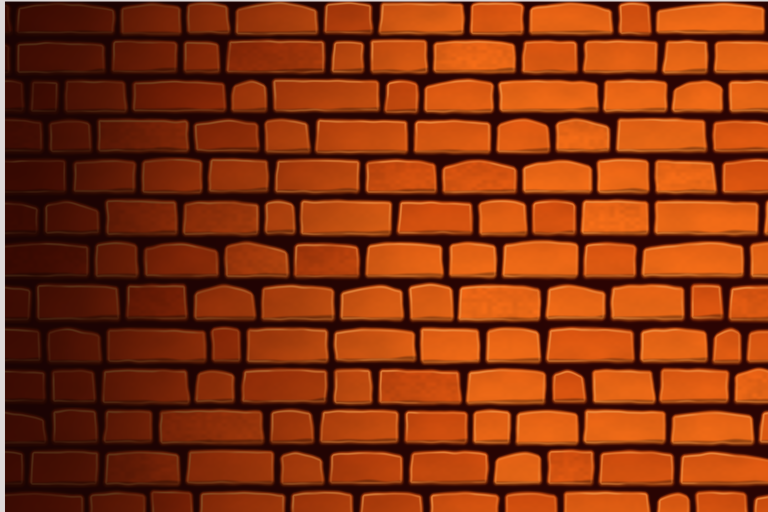
Give the GLSL for this texture, as a WebGL 1 fragment shader.

```glsl
precision highp float;
// Irregular orange brick wall with worn glowing rims, lit from the right and dim at the left.

uniform vec2 u_resolution;

// Layout: lengths are in courses (one course = one row of bricks) unless noted
const float COURSES = 12.55;       // courses down the canvas
const float COURSE_SHIFT = 0.035;
const float COURSE_BEND = 0.0117;  // uneven course spacing, in canvas heights
const float PITCH = 1.74;          // mean brick length
const float JOINT_JITTER = 0.70;   // share of the pitch a joint may wander
const float HALF_GAP = 0.064;
const float HALF_HEIGHT = 0.455;
const float CORNER = 0.09;
const float WOBBLE = 0.035;
const float EDGE_SOFTNESS = 0.03;
const float HALO_WIDTH = 0.08;     // brown glow on the mortar beside a brick
const float RIM_DEPTH = 0.05;
const float RIM_WIDTH = 0.038;
const float RIM_STRENGTH = 0.68;
const vec2 MARGIN = vec2(0.0065, 0.003); // left and top border, share of canvas

const vec3 MORTAR_DIM = vec3(0.10, 0.012, 0.01);
const vec3 MORTAR_WARM = vec3(0.17, 0.016, 0.01);
const vec3 HALO = vec3(0.34, 0.07, 0.01);
const vec3 FACE_DARK = vec3(0.22, 0.04, 0.01);
const vec3 FACE_MID = vec3(0.52, 0.165, 0.03);
const vec3 FACE_BRIGHT = vec3(0.88, 0.39, 0.085);
const vec3 RED_TINT = vec3(0.92, 0.76, 0.62);
const vec3 RIM_COLOR = vec3(0.93, 0.57, 0.27);
const vec3 BORDER = vec3(0.87, 0.85, 0.85);

float hash(vec2 p) {
  return fract(sin(dot(p, vec2(127.1, 311.7))) * 43758.5);
}

float noise(vec2 p) {
  vec2 i = floor(p), f = fract(p);
  f = f * f * (3.0 - 2.0 * f);
  return mix(mix(hash(i), hash(i + vec2(1.0, 0.0)), f.x),
             mix(hash(i + vec2(0.0, 1.0)), hash(i + vec2(1.0, 1.0)), f.x), f.y);
}

// Position of one vertical joint along its course
float joint(float course, float index) {
  float wander = JOINT_JITTER * (hash(vec2(index, course + 3.0)) - 0.5);
  return PITCH * (index + wander + hash(vec2(course, 91.0)));
}

// Returns distance to the brick, position along it (-1 to 1), and height above its foot
vec3 brick(vec2 p, float course, float index) {
  vec2 id = vec2(index, course);
  float left = joint(course, index), right = joint(course, index + 1.0);
  float halfLength = 0.5 * (right - left) - HALF_GAP;
  float lean = 0.11 * (hash(id + 11.0) - 0.5);
  float taper = 0.06 * hash(id + 23.0);
  float x = p.x - 0.5 * (left + right) - lean * p.y;
  float u = clamp(x / halfLength, -1.0, 1.0);

  // Crown: a slanted arch, with a blunt peak on some bricks
  float peakAt = 0.7 * (hash(id + 31.0) - 0.5);
  float fromPeak = u - peakAt;
  float peak = 0.14 * step(0.8, hash(id + 37.0)) * (sqrt(fromPeak * fromPeak + 0.03) - 0.17);
  float arch = 0.10 * hash(id + 41.0) * u * u;
  float slant = 0.05 * (hash(id + 43.0) - 0.5) * (u + 1.0);
  float top = HALF_HEIGHT - 0.05 * hash(id + 47.0) - peak - arch - abs(slant);
  float foot = -HALF_HEIGHT + 0.045 * hash(id + 53.0) + 0.04 * slant;

  float side = abs(x) - halfLength + taper * (p.y + HALF_HEIGHT);
  vec2 e = vec2(side, max(p.y - top, foot - p.y)) + CORNER;
  float d = min(max(e.x, e.y), 0.0) + length(max(e, 0.0)) - CORNER;
  d += WOBBLE * (noise(p * 3.5 + id * 7.0) - 0.45);
  return vec3(d, u, p.y - foot);
}

void main() {
  vec2 uv = gl_FragCoord.xy / u_resolution;
  float down = 1.0 - uv.y;
  float aspect = u_resolution.x / u_resolution.y;
  float pixel = COURSES / u_resolution.y;

  // Courses and the nearest brick
  float bend = COURSE_BEND * sin(3.14159 * min(down / 0.674, 1.0));
  float v = (down + bend) * COURSES + COURSE_SHIFT;
  float course = floor(v);
  vec2 p = vec2(uv.x * aspect * COURSES, 0.5 - fract(v));
  float cell = floor(p.x / PITCH - hash(vec2(course, 91.0)));
  vec3 nearest = vec3(9.0);
  vec2 id = vec2(0.0);
  for (int i = -1; i <= 1; i++) {
    float index = cell + float(i);
    vec3 b = brick(p, course, index);
    if (b.x < nearest.x) {
      nearest = b;
      id = vec2(index, course);
    }
  }
  float d = nearest.x;

  // Light falls off to the left, and a little to the top and bottom
  float light = smoothstep(-0.10, 0.88, uv.x);
  light *= 1.0 - 0.4 * pow(abs(uv.y - 0.54), 1.6);

  // Brick face: tint, redder crown, soft blotches and faint pits
  vec3 face = mix(FACE_DARK, FACE_MID, smoothstep(0.0, 0.34, light));
  face = mix(face, FACE_BRIGHT, smoothstep(0.22, 0.84, light));
  float redness = 0.75 * smoothstep(0.4, 0.95, hash(id + 61.0)) + 0.3 * smoothstep(0.2, 0.9, nearest.z);
  face *= mix(vec3(1.04), RED_TINT, min(redness, 1.0));
  vec2 grainAt = vec2(p.x, v);
  face *= 0.96 + 0.08 * noise(grainAt * vec2(1.5, 2.5));
  float pitted = 0.02 + 0.07 * step(0.84, hash(id + 67.0));
  face *= 1.0 + pitted * (noise(grainAt * vec2(8.0, 11.0)) - 0.5);

  // Shaded, chipped foot, heavier toward the right end
  float chip = 0.03 + 0.08 * noise(vec2(p.x * 2.0, course * 5.0)) * (0.6 + 0.4 * nearest.y);
  face *= 1.0 - 0.35 * (1.0 - smoothstep(chip, chip + 0.08, nearest.z));

  // Worn rim: clear at the top and left, broken along the foot
  float rim = 1.0 - smoothstep(0.0, RIM_WIDTH + 0.4 * pixel, abs(d + RIM_DEPTH));
  float facing = clamp(0.75 + 0.6 * p.y - 0.18 * nearest.y, 0.25, 1.0);
  float worn = 0.55 + 0.6 * smoothstep(0.2, 0.7, noise(grainAt * 2.2));
  vec3 rimLit = RIM_COLOR * (0.34 + 0.66 * smoothstep(0.0, 0.7, light));
  face = mix(face, rimLit, min(rim * facing * worn * RIM_STRENGTH, 1.0));

  // Mortar with its halo, bricks and border
  vec3 color = mix(MORTAR_DIM, MORTAR_WARM, light);
  float halo = 1.0 - smoothstep(0.0, HALO_WIDTH, d);
  color = mix(color, HALO * (0.4 + 0.6 * light), 0.6 * halo);
  float edge = EDGE_SOFTNESS + 0.5 * pixel;
  color = mix(color, face, 1.0 - smoothstep(-edge, edge, d));
  vec2 soft = 0.6 / u_resolution;
  vec2 inside = smoothstep(MARGIN - soft, MARGIN + soft, vec2(uv.x, down));
  gl_FragColor = vec4(mix(BORDER, color, inside.x * inside.y), 1.0);
}
```
